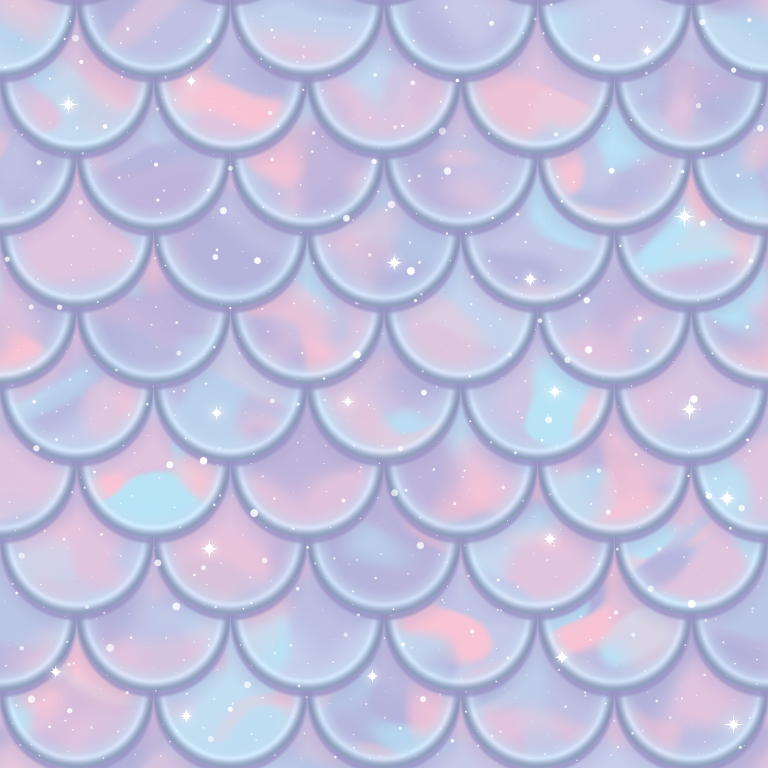
This pattern is drawn by a WebGL 2 fragment shader. Its source:

```glsl
#version 300 es
precision highp float;

uniform vec2 u_resolution;
out vec4 fragColor;

float hash(vec2 p) {
  return fract(sin(dot(p, vec2(127.1, 311.7))) * 43758.55);
}

vec2 hash2(vec2 p) {
  return vec2(hash(p + 3.7), hash(p + 19.3));
}

float noise(vec2 p) {
  vec2 i = floor(p), f = fract(p);
  f = f * f * f * (f * (f * 6.0 - 15.0) + 10.0);
  return mix(mix(hash(i), hash(i + vec2(1, 0)), f.x),
             mix(hash(i + vec2(0, 1)), hash(i + vec2(1, 1)), f.x), f.y);
}

// Pearly swirls, different on every scale
vec3 iridescence(vec2 q, vec2 id) {
  vec2 seed = floor(hash2(id) * 50.0);
  float turn = 1.2 * (hash(id + 7.1) - 0.5);
  vec2 w = mat2(cos(turn), sin(turn), -sin(turn), cos(turn)) * q * vec2(1.7, 2.4) + seed + 0.5;
  w += 0.9 * vec2(noise(w + 11.0), noise(w + 27.0));
  float vivid = mix(0.25, 1.0, hash(id + 5.3));
  vec3 col = mix(vec3(0.74, 0.73, 0.87), vec3(0.78, 0.81, 0.92), hash(id + 2.9));
  col = mix(col, vec3(0.90, 0.77, 0.87), 0.85 * smoothstep(0.35, 0.75, noise(w + 41.0)));
  col = mix(col, vec3(0.68, 0.68, 0.85), 0.65 * smoothstep(0.45, 0.85, noise(w * 1.1 + 63.0)));
  col = mix(col, vec3(0.72, 0.90, 0.97), vivid * smoothstep(0.52, 0.80, noise(w * 1.2 + 85.0)));
  return mix(col, vec3(0.99, 0.77, 0.83), vivid * smoothstep(0.56, 0.85, noise(w * 1.3 + 107.0)));
}

// One row of scales, of unit width, with centres at half the row number
vec3 scaleRow(vec2 p, float row) {
  float shift = 0.5 * mod(row, 2.0);
  vec2 centre = vec2(floor(p.x - shift + 0.5) + shift, 0.5 * row);
  vec2 q = p - centre;
  vec3 col = iridescence(q, mod(vec2(centre.x, row), vec2(5.0, 10.0)));

  // Rounded rim: pale inner glow, then a blue-grey edge
  float inset = 0.5 - length(vec2(q.x, min(q.y, 0.0)));
  float low = smoothstep(0.0, 0.5, -q.y);
  col = mix(col, vec3(0.77, 0.86, 0.94), 0.8 * (1.0 - smoothstep(0.035, 0.17, inset)));
  col = mix(col, vec3(0.54, 0.59, 0.72), (1.0 - 0.15 * low) * (1.0 - smoothstep(0.008, 0.062, inset)));
  float ridge = (inset - 0.065) / 0.016;
  col += 0.05 * exp(-ridge * ridge);

  // Shadow thrown by the row above
  float gap = length(vec2(0.5 - abs(q.x), q.y - 0.465)) - 0.5;
  col = mix(col, vec3(0.66, 0.64, 0.82), 0.35 * (1.0 - smoothstep(-0.03, 0.13, gap)));
  return mix(col, vec3(0.60, 0.58, 0.77), 0.8 * (1.0 - smoothstep(-0.012, 0.018, gap)));
}

// Round specks, one in each of n by n cells
float specks(vec2 uv, float n, float smallest, float largest) {
  vec2 cell = floor(uv * n);
  vec2 spot = (cell + 0.15 + 0.7 * hash2(cell + n)) / n;
  float radius = mix(smallest, largest, pow(hash(cell + 2.0 * n), 3.0));
  float aa = 0.7 / u_resolution.y;
  float bright = mix(0.55, 1.0, hash(cell + 3.0 * n));
  return bright * (1.0 - smoothstep(radius - aa, radius + aa, length(uv - spot)));
}

float spike(vec2 v, float size) {
  vec2 s = sqrt(abs(v) / size);
  return smoothstep(0.0, 0.3, 1.0 - s.x - s.y);
}

// Eight-pointed glints in some of the 5 by 5 cells
float glints(vec2 uv) {
  vec2 cell = floor(uv * 5.0);
  vec2 v = uv - (cell + 0.15 + 0.7 * hash2(cell + 51.0)) / 5.0;
  float size = mix(0.011, 0.019, hash(cell + 73.0));
  vec2 diagonal = vec2(v.x + v.y, v.x - v.y) * 0.7071;
  float light = max(spike(v, size), spike(diagonal, size * 0.75));
  light = max(light, 1.0 - smoothstep(0.0015, 0.004, length(v)));
  light += 0.25 * (1.0 - smoothstep(0.0, 0.02, length(v)));
  return light * step(hash(cell + 91.0), 0.62);
}

void main() {
  vec2 uv = gl_FragCoord.xy / u_resolution;
  vec2 p = uv * 5.0;

  // Upper scales overlap the row below
  float row = ceil(p.y * 2.0);
  float shift = 0.5 * mod(row, 2.0);
  vec2 q = vec2(fract(p.x - shift + 0.5) - 0.5, p.y - 0.5 * row);
  float aa = 4.0 / u_resolution.y;
  float cover = 1.0 - smoothstep(0.5 - aa, 0.5 + aa, length(q));
  vec3 col = mix(scaleRow(p, row - 1.0), scaleRow(p, row), cover);

  // Glitter
  float glitter = max(specks(uv, 16.0, 0.001, 0.0052), specks(uv, 27.0, 0.0004, 0.0018));
  col = mix(col, vec3(1.0), clamp(max(glitter, glints(uv)), 0.0, 1.0));
  fragColor = vec4(col, 1.0);
}
```
